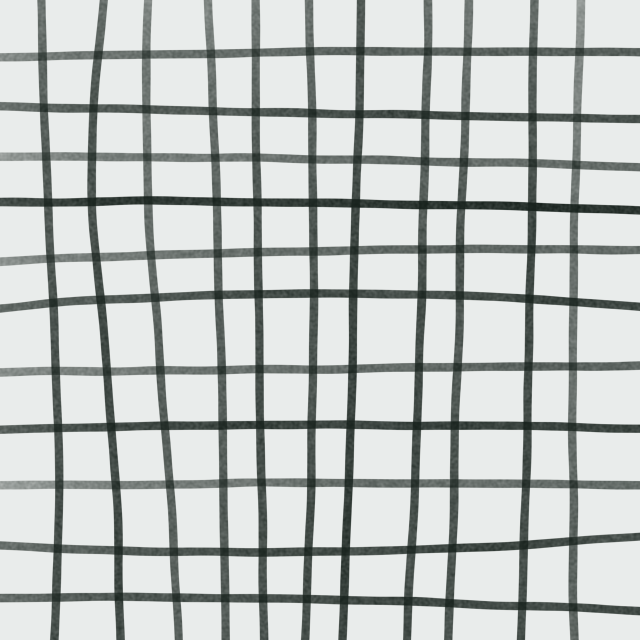
Reproduce this pattern procedurally as a WebGL 2 fragment shader.

```glsl
#version 300 es
precision highp float;

#define LINES 11
#define HALF_WIDTH 0.0065
#define WOBBLE 0.004
#define WOBBLE_FREQ 7.0
#define SWAY 0.012
#define START_FADE 1.1
#define INK_DRIFT 0.09
#define GRAIN 0.13
#define GRAIN_FREQ 190.0

uniform vec2 u_resolution;
out vec4 outColor;

const vec3 PAPER = vec3(0.915, 0.925, 0.920);
const vec3 INK = vec3(0.090, 0.130, 0.110);

// Per stroke: offset from even spacing, tilt, bend (thousandths), ink strength
const vec4 COLUMNS[LINES] = vec4[LINES](
    vec4(3, -10, -8, 0.78), vec4(-4, -13, 16, 0.80), vec4(0, -24, 11, 0.70),
    vec4(17, -13, -4, 0.72), vec4(-3, -7, 1, 0.78), vec4(0, 3, -10, 0.78),
    vec4(-20, 14, -2, 0.84), vec4(4, 16, -5, 0.78), vec4(-18, 16, 0, 0.76),
    vec4(10, 10, -3, 0.80), vec4(-3, 5, 7, 0.66));
const vec4 ROWS[LINES] = vec4[LINES](
    vec4(0, -4, 5, 0.70), vec4(11, 10, -1, 0.78), vec4(-3, 9, 5, 0.64),
    vec4(-20, 6, 6, 0.90), vec4(-30, -9, 8, 0.66), vec4(-49, -1, 23, 0.80),
    vec4(-16, -5, 0, 0.68), vec4(-14, -1, 7, 0.84), vec4(-8, 0, 4, 0.62),
    vec4(14, -7, -17, 0.80), vec4(3, 10, 8, 0.80));

vec2 hashGradient(vec2 cell) {
    vec3 h = fract(cell.xyx * vec3(0.1031, 0.1030, 0.0973));
    h += dot(h, h.yzx + 33.33);
    return fract((h.xx + h.yz) * h.zy) * 2.0 - 1.0;
}

float gradientNoise(vec2 p) {
    vec2 cell = floor(p), f = fract(p);
    vec2 u = f * f * f * (f * (f * 6.0 - 15.0) + 10.0);
    vec2 e = vec2(0.0, 1.0);
    float a = dot(hashGradient(cell), f);
    float b = dot(hashGradient(cell + e.yx), f - e.yx);
    float c = dot(hashGradient(cell + e.xy), f - e.xy);
    float d = dot(hashGradient(cell + e.yy), f - e.yy);
    return mix(mix(a, b, u.x), mix(c, d, u.x), u.y);
}

// Light passing a set of strokes; along runs with them, across steps over them
float transmission(vec4 strokes[LINES], float along, float across, float start,
                   float firstLine, float spacing, float sway, float seed,
                   float grain, float pixel) {
    float light = 1.0;
    float t = along * 2.0 - 1.0;
    float fade = 1.0 + START_FADE * exp(-5.0 * abs(along - start));
    for (int i = 0; i < LINES; i++) {
        vec4 stroke = strokes[i];
        float n = float(i);
        float lane = seed + n * 7.37;

        // Hand-drawn centre line
        float centre = firstLine + spacing * n
            + 0.001 * (stroke.x + t * (stroke.y + t * stroke.z));
        centre -= sway * exp(-0.8 * (n - 1.0) * (n - 1.0)) * sin(3.14159 * t);
        centre += WOBBLE * gradientNoise(vec2(along * WOBBLE_FREQ, lane));

        // Slightly uneven pen width
        float halfWidth = HALF_WIDTH
            * (1.0 + 0.12 * gradientNoise(vec2(along * 16.0, lane + 3.5)));
        float edge = abs(across - centre) - halfWidth;
        float cover = 1.0 - smoothstep(-pixel, pixel, edge);

        // Ink pools and runs dry along the stroke
        float ink = pow(stroke.w, fade)
            + INK_DRIFT * gradientNoise(vec2(along * 4.0, lane + 5.7)) + grain;
        light *= 1.0 - cover * clamp(ink, 0.0, 1.0);
    }
    return light;
}

void main() {
    vec2 uv = gl_FragCoord.xy / u_resolution;
    float pixel = 0.75 / min(u_resolution.x, u_resolution.y);

    // Fine pigment grain with softer blotches
    float grain = GRAIN * (gradientNoise(uv * GRAIN_FREQ)
        + 0.6 * gradientNoise(uv * GRAIN_FREQ * 0.4 + 17.0));

    float light = transmission(COLUMNS, uv.y, uv.x, 1.0,
        0.0807, 0.0818, SWAY, 2.3, grain, pixel);
    light *= transmission(ROWS, uv.x, 1.0 - uv.y, 0.0,
        0.0807, 0.0853, 0.0, 91.6, grain, pixel);

    outColor = vec4(mix(INK, PAPER, light), 1.0);
}
```
